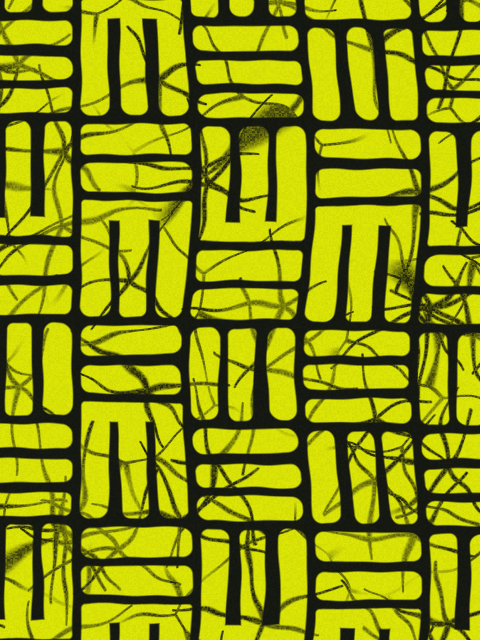
Reproduce this pattern procedurally as a Shadertoy shader.

```glsl
// Basket-weave batik: cells of upright and level bars alternate on a grid, with
// some row edges shifted so that upright bars join into combs. Each bar is a
// rounded box; ragged star-shaped scratches and cellular cracks run over all.

const float ROWS = 6.35;                  // rows over the canvas height
const float CELL_W = 1.136;               // column width, in row heights
const vec2 GRID_ORIGIN = vec2(-0.38, 0.215);
const vec3 YELLOW = vec3(0.85, 0.89, 0.025);
const vec3 BLACK = vec3(0.085, 0.095, 0.07);
const vec3 SCRATCH = vec3(0.15, 0.16, 0.05);

float hash(vec2 p) {
    p = fract(p * vec2(0.1031, 0.1130) + 0.137);
    p += dot(p, p.yx + 33.33);
    return fract((p.x + p.y) * p.x * 7.31);
}

vec2 hash2(vec2 p) { return vec2(hash(p), hash(p + 57.3)); }

// Layered sines, about -1 to 1
float waves(vec2 p) {
    return 0.5 * sin(p.x * 1.7 + 1.3 * sin(p.y * 1.1))
         + 0.3 * sin(p.y * 3.1 - p.x * 1.9 + 2.0)
         + 0.2 * sin(p.x * 5.3 + p.y * 4.1);
}

float roundBox(vec2 p, vec2 lo, vec2 hi, float radius) {
    vec2 d = abs(p - 0.5 * (lo + hi)) - 0.5 * (hi - lo) + radius;
    return length(max(d, 0.0)) + min(max(d.x, d.y), 0.0) - radius;
}

// Shift of row edge k in a column; a non-zero shift makes a comb
float edgeShift(float k, float column) {
    float phase = mod(k, 4.0);
    if (phase == 2.0) return mod(column, 2.0) == 1.0 ? -0.24 : 0.22;
    return phase == 0.0 && mod(column, 4.0) == 1.0 ? -0.24 : 0.0;
}

// Half width of the dark slot i of a cell; inner slots taper along t
float slotHalf(float i, float count, float t, vec2 id, bool upright) {
    if (i < 0.5 || i > count - 0.5) return 0.044;
    vec2 h = hash2(id * 3.7 + i * 11.0);
    float width = upright ? 0.045 + 0.03 * h.x : 0.038 + 0.018 * h.x;
    return width + (upright ? 0.07 : 0.025) * (h.y - 0.4) * (t - 0.5);
}

// Signed distance to the yellow bars
float bars(vec2 p) {
    float column = floor(p.x / CELL_W);
    p.y -= 0.025 * (column - 2.0);
    float row = floor(p.y);
    if (p.y < row + edgeShift(row, column)) row -= 1.0;
    else if (p.y > row + 1.0 + edgeShift(row + 1.0, column)) row += 1.0;

    float topShift = edgeShift(row, column);
    float lowShift = edgeShift(row + 1.0, column);
    vec2 id = vec2(column, row);
    vec2 size = vec2(CELL_W, 1.0 + lowShift - topShift);
    vec2 local = p - vec2(column * CELL_W, row + topShift);
    bool upright = mod(column + row, 2.0) == 1.0;

    // across.x runs over the bars, across.y along them
    vec2 across = upright ? local : local.yx;
    vec2 extent = upright ? size : size.yx;
    float count = !upright && size.y < 0.87 ? 2.0 : 3.0;
    float i = clamp(floor(across.x / extent.x * count), 0.0, count - 1.0);
    float t = across.y / extent.y;
    vec2 lo = vec2(i * extent.x / count + slotHalf(i, count, t, id, upright), 0.042);
    vec2 hi = vec2((i + 1.0) * extent.x / count - slotHalf(i + 1.0, count, t, id, upright),
                   extent.y - 0.042);
    float d = roundBox(across, lo, hi, 0.06 + 0.05 * hash(id + i * 5.0));

    // Spine of a comb, on the side of the shifted edge
    vec2 inner = vec2(0.044);
    vec2 outer = size - inner;
    if (upright && topShift < 0.0) d = min(d, roundBox(local, inner, vec2(outer.x, 0.24), 0.04));
    if (upright && lowShift > 0.0)
        d = min(d, roundBox(local, vec2(inner.x, size.y - 0.23), outer, 0.04));
    return d;
}

// Scratches: bent rays from scattered centres, in x; cellular cracks, in y
vec2 scratches(vec2 p, float soft) {
    float ink = 0.0, nearest = 9.0, second = 9.0;
    vec2 base = floor(p);
    for (int n = 0; n < 9; n++) {
        vec2 cell = base + vec2(n % 3, n / 3) - 1.0;
        vec2 toPoint = p - cell - hash2(cell + 19.0);
        float dist = length(toPoint);
        second = min(second, max(nearest, dist));
        nearest = min(nearest, dist);
        for (int k = 0; k < 5; k++) {
            vec2 h = hash2(cell * 2.3 + float(k) * 13.7);
            float angle = 6.2832 * (float(k) + 0.9 * h.x) / 5.0;
            vec2 dir = vec2(cos(angle), sin(angle));
            float along = dot(toPoint, dir), reach = 0.45 + 0.6 * h.y;
            float side = dir.x * toPoint.y - dir.y * toPoint.x;
            side += 0.12 * (h.x - 0.5) * sin(along * 5.0);
            float off = length(vec2(side, along - clamp(along, 0.0, reach)));
            float width = 0.026 * (1.0 - 0.65 * clamp(along / reach, 0.0, 1.0));
            ink = max(ink, 1.0 - smoothstep(width * 0.3, width + soft, off));
        }
    }
    return vec2(ink, 1.0 - smoothstep(0.008, 0.03 + soft, second - nearest));
}

void mainImage(out vec4 fragColor, in vec2 fragCoord) {
    vec2 q = vec2(fragCoord.x, iResolution.y - fragCoord.y) * ROWS / iResolution.y;
    float soft = max(0.012, 1.2 * ROWS / iResolution.y);

    // Bars, with swaying columns and hand-cut edges
    vec2 p = q - GRID_ORIGIN;
    p.x -= 0.06 * cos(1.571 * (q.y - 1.7)) * smoothstep(1.0, 2.0, q.x);
    p += 0.014 * vec2(waves(q * 3.1), waves(q.yx * 3.7 + 4.0));
    float cloth = 1.0 - smoothstep(-soft, soft, bars(p));

    // Grainy, patchy scratches
    float grain = hash(floor(q * 60.0));
    vec2 bent = q + 0.07 * vec2(waves(q * 2.3 + 7.0), waves(q.yx * 2.7));
    vec2 marks = scratches(bent * 0.95 + 3.0, soft);
    float patches = smoothstep(-0.5, 0.3, waves(q * 1.4 + 2.0));
    float ink = max(marks.x * (0.6 + 0.4 * patches), marks.y * patches * 0.8);
    ink *= 0.72 + 0.4 * grain;

    vec3 color = YELLOW * (0.97 + 0.05 * hash(floor(q * 75.0) + 9.0));
    color = mix(color, SCRATCH, clamp(ink, 0.0, 1.0));
    color = mix(BLACK * (0.9 + 0.2 * grain), color, cloth);
    fragColor = vec4(color, 1.0);
}
```
